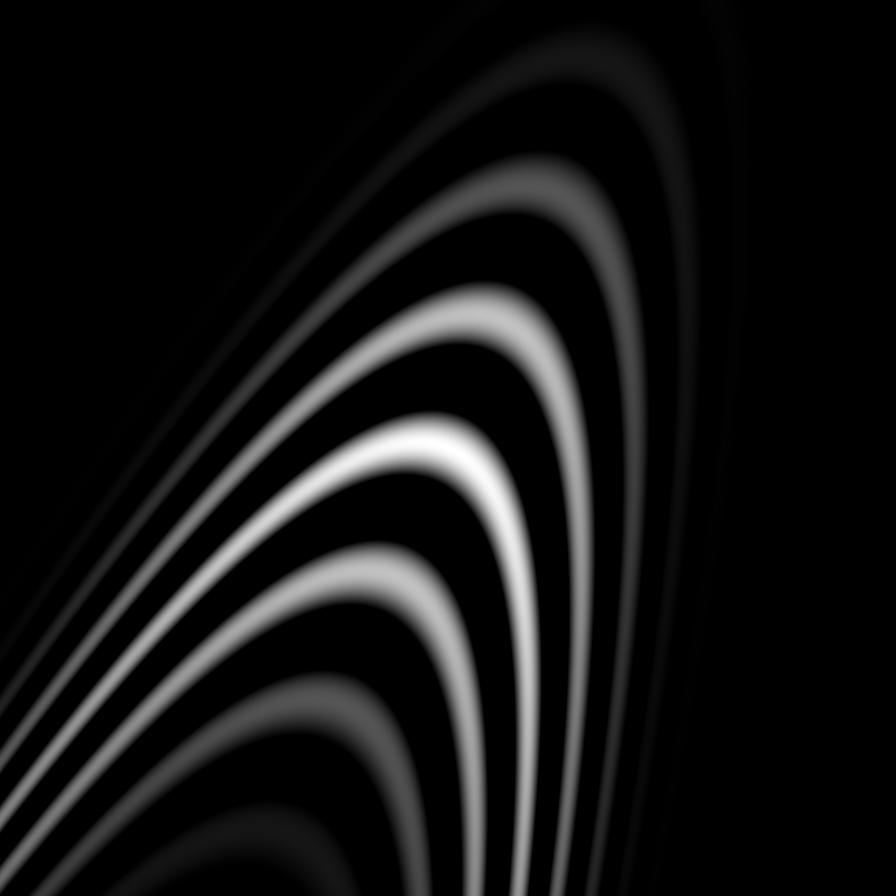
Write a three.js fragment shader that draws this background.

```glsl
varying vec2 vUv;

const float TAU = 6.28318531;
const vec2 CENTER = vec2(0.5);
const float TILT = 0.392;
const float BEND = 6.22;
const float PERIOD = 0.157;
const vec2 SPREAD = vec2(0.253, 0.2104);
const vec3 BLACK = vec3(0.0);
const vec3 WHITE = vec3(1.0);

vec2 rotate(vec2 p, float angle) {
  float c = cos(angle);
  float s = sin(angle);
  return vec2(c * p.x - s * p.y, s * p.x + c * p.y);
}

// Turns straight rows into nested parabolas
vec2 bendRows(vec2 p, float amount) {
  return vec2(p.x, p.y + amount * p.x * p.x);
}

float gaussian(vec2 p, vec2 sigma) {
  vec2 q = p / sigma;
  return exp(-0.5 * dot(q, q));
}

// Soft bright bands: the positive half of a cosine wave
float softBands(float position, float period) {
  return max(cos(TAU * position / period), 0.0);
}

void main() {
  vec2 p = bendRows(rotate(vUv - CENTER, TILT), BEND);

  // The glow fades along the arms and across the bands
  float light = softBands(p.y, PERIOD) * gaussian(p, SPREAD);
  gl_FragColor = vec4(mix(BLACK, WHITE, light), 1.0);
}
```
